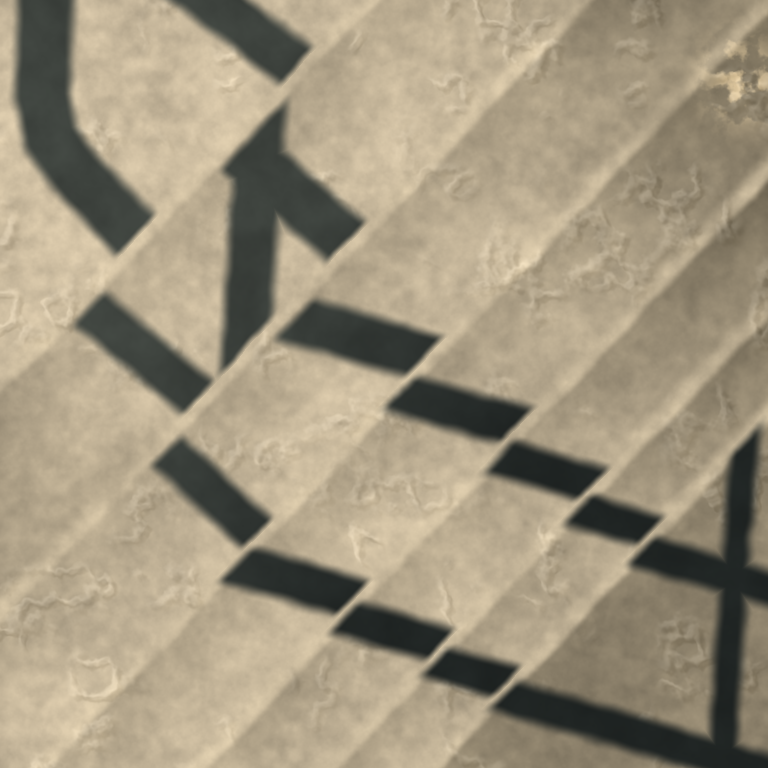
Reproduce this texture procedurally as a WebGL 1 fragment shader.

```glsl
precision highp float;
// Worn stone steps running diagonally, crossed by the broken shadows of a handrail.
uniform vec2 u_resolution;

#define SOFT 0.0098
#define TILT 1.05
#define RAIL_SLOPE 0.29
#define GRAIN 0.21
#define SCRATCH 0.075
#define SCRATCH_SCALE 25.0
#define STONE_LIGHT vec3(0.83, 0.765, 0.65)
#define STONE_DARK vec3(0.48, 0.44, 0.36)
#define NOSE_COLOR vec3(0.83, 0.765, 0.645)
#define SHADE_SOFT vec3(0.245, 0.265, 0.245)
#define SHADE_DEEP vec3(0.125, 0.145, 0.14)

float hash(vec2 p) {
  vec3 h = fract(p.xyx * vec3(0.1031, 0.1030, 0.0973));
  h += dot(h, h.yzx + 33.33);
  return fract((h.x + h.y) * h.z);
}

float noise(vec2 p) {
  vec2 i = floor(p), f = fract(p);
  f = f * f * (3.0 - 2.0 * f);
  return mix(mix(hash(i), hash(i + vec2(1, 0)), f.x),
             mix(hash(i + vec2(0, 1)), hash(i + vec2(1, 1)), f.x), f.y);
}

float fbm(vec2 p) {
  float sum = 0.0, amp = 0.5;
  for (int i = 0; i < 4; i++) {
    sum += amp * noise(p);
    p = mat2(1.6, 1.2, -1.2, 1.6) * p + 7.3;
    amp *= 0.5;
  }
  return sum;
}

float segment(vec2 p, vec2 a, vec2 b) {
  vec2 d = b - a;
  return length(p - a - d * clamp(dot(p - a, d) / dot(d, d), 0.0, 1.0));
}

// Signed distance to an endless slanted bar of vertical half height h
float bar(vec2 p, vec2 a, float slope, float h) {
  return (abs(p.y - a.y - slope * (p.x - a.x)) - h) / sqrt(1.0 + slope * slope);
}

// Diagonal position of the k-th step edge; steps narrow with distance
float edgeAt(float k) {
  float i = k - 1.0;
  return 0.497 + 0.315 * i - 0.0195 * i * i;
}

// Brightness of the stone on band k, rising towards its lower edge
float stoneTone(vec2 p, float k, float depth) {
  float lit = 0.83 - 0.66 * smoothstep(0.42, 1.05, p.x - 0.35 * p.y) - 0.035 * k;
  if (k == 1.0) lit -= 0.28 * smoothstep(0.46, 0.66, p.y);
  if (k > 5.5) return 0.24;
  return lit + 0.24 * smoothstep(0.0, 0.26 - 0.025 * k, depth) - 0.13;
}

// Start of a rail shadow on band k, on the line y = base + slope * x
vec2 railStart(float k, float base, float slope) {
  float x = (edgeAt(k) + 0.017 - base) / (TILT + slope);
  return vec2(x, base + slope * x);
}

// Distance to the rail and post shadows as they fall on band k
float railShadow(vec2 p, float k) {
  if (k < 0.5) {
    vec2 low = vec2(0.066, 0.178), turn = vec2(0.098, 0.226);
    float bend = min(segment(p, vec2(0.062, -0.1), vec2(0.055, 0.125)),
                     segment(p, vec2(0.055, 0.125), low));
    bend = min(bend, min(segment(p, low, turn), segment(p, turn, vec2(0.21, 0.341))));
    return min(bend - 0.036, bar(p, vec2(0.319, 0.035), 0.77, 0.040));
  }
  if (k < 1.5) {
    float post = segment(p, vec2(0.346, 0.06), vec2(0.316, 0.52)) - 0.032;
    float rails = min(bar(p, vec2(0.117, 0.401), 0.84, 0.039),
                      bar(p, vec2(0.312, 0.195), 0.86, 0.047));
    return min(post, rails);
  }
  float h = 0.0190 + 0.0287 / k;
  float upper = bar(p, railStart(k, 0.165, 0.66), RAIL_SLOPE, h);
  float lower = k < 2.5 ? bar(p, vec2(0.221, 0.591), 0.92, 0.037)
                        : bar(p, railStart(k, 0.583, 0.49), RAIL_SLOPE, h);
  float d = min(upper, lower);
  if (k > 5.5) {
    vec2 knee = vec2(0.957, 0.73);
    d = min(d, min(segment(p, vec2(0.973, 0.54), knee), segment(p, knee, vec2(0.938, 1.02))) - 0.018);
  }
  return d;
}

// Short ragged ridges, kept only in scattered patches
float scratches(vec2 p) {
  float ridge = 1.0 - smoothstep(0.0, 0.1, abs(fbm(p * SCRATCH_SCALE) - 0.47));
  return ridge * smoothstep(0.56, 0.82, noise(p * 17.0 + 21.0));
}

void main() {
  vec2 p = gl_FragCoord.xy / u_resolution;
  p.y = 1.0 - p.y;
  float c = p.y + TILT * p.x + 0.012 * (fbm(p * 18.0) - 0.47);

  // Steps and their pale worn noses, broken up along their length
  float band = 0.0, nose = 0.0, tone = stoneTone(p, 0.0, 0.2);
  for (int i = 1; i <= 6; i++) {
    float k = float(i), d = c - edgeAt(k);
    band += step(0.0, d);
    tone = mix(tone, stoneTone(p, k, d), smoothstep(0.004, 0.024, d));
    nose = max(nose, smoothstep(-0.026, 0.006, d) * (1.0 - smoothstep(0.010, 0.028, d)));
  }
  vec3 col = mix(STONE_DARK, STONE_LIGHT, tone);
  col = mix(col, NOSE_COLOR, nose * (0.3 + 0.7 * noise(p * 20.0)));

  // Grain, lit scratches and a pale heap of debris
  col *= 1.0 + GRAIN * (fbm(p * 60.0) - 0.47) + GRAIN * (fbm(p * 10.0) - 0.47);
  col += SCRATCH * (scratches(p) - 0.8 * scratches(p - 0.007));
  vec2 heap = (p - vec2(0.968, 0.105)) / vec2(0.045, 0.05);
  col += vec3(0.36, 0.31, 0.23) * exp(-dot(heap, heap)) * smoothstep(0.36, 0.58, fbm(p * 48.0));

  // Shadows break at every step edge, only half lit across the farther noses
  float gap = band < 0.5 ? -9.0 : (band < 2.5 ? 0.024 : 0.009);
  float after = c - edgeAt(band) - gap;
  float before = band > 5.5 ? 9.0 : edgeAt(band + 1.0) - c;
  float rough = 0.004 * (noise(p * 40.0) - 0.5);
  float shade = 1.0 - smoothstep(-SOFT, SOFT, railShadow(p, band) + rough);
  shade *= smoothstep(-0.011, 0.011, after) * smoothstep(-0.003, 0.013, before);
  vec3 dark = mix(SHADE_SOFT, SHADE_DEEP, smoothstep(0.6, 1.4, c));
  dark *= 0.85 + 0.3 * fbm(p * 25.0);
  gl_FragColor = vec4(mix(col, dark, shade), 1.0);
}
```
